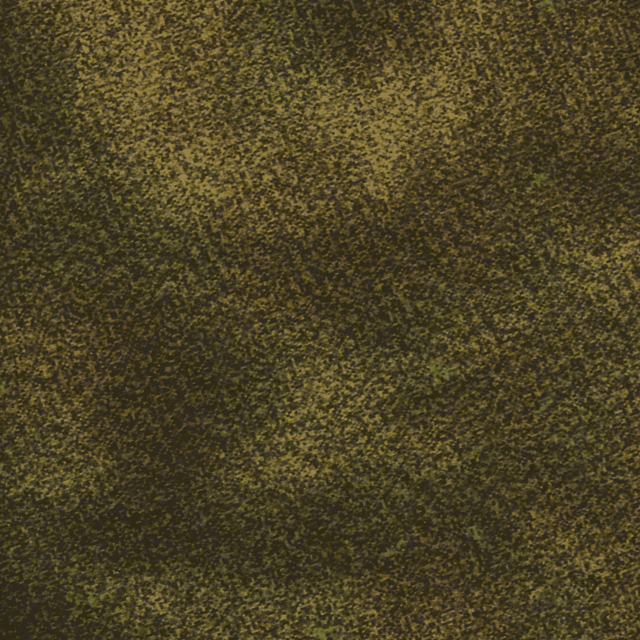
A WebGL 2 fragment shader for this texture:

```glsl
#version 300 es
precision highp float;
// Weathered dark surface with a finely speckled ochre and olive patina in cloudy drifts.

#define GRAIN_SCALE 245.0
#define GRAIN_GAIN 1.08
#define CLOUD_SCALE 4.2
#define CLOUD_GAIN 0.66
#define COVERAGE 0.45
#define SOFTNESS 0.42
#define SPOT_COUNT 14
#define SPOT_SIZE 0.012
#define BASE_COLOR vec3(0.178, 0.156, 0.100)
#define OCHRE_COLOR vec3(0.480, 0.400, 0.195)
#define OLIVE_COLOR vec3(0.430, 0.398, 0.200)
#define GOLD_COLOR vec3(0.590, 0.510, 0.265)

uniform vec2 u_resolution;
out vec4 fragColor;

float hash(vec2 p) {
    return fract(sin(dot(p, vec2(127.1, 311.7))) * 43758.5453);
}

float valueNoise(vec2 p) {
    vec2 cell = floor(p);
    vec2 f = fract(p);
    f = f * f * (3.0 - 2.0 * f);
    float low = mix(hash(cell), hash(cell + vec2(1.0, 0.0)), f.x);
    float high = mix(hash(cell + vec2(0.0, 1.0)), hash(cell + vec2(1.0, 1.0)), f.x);
    return mix(low, high, f.y);
}

mat2 rotation(float angle) {
    float c = cos(angle), s = sin(angle);
    return mat2(c, s, -s, c);
}

float fbm(vec2 p) {
    float sum = 0.0, weight = 0.5;
    for (int i = 0; i < 5; i++) {
        sum += weight * valueNoise(p);
        p = rotation(0.6) * p * 2.03 + 17.3;
        weight *= 0.5;
    }
    return sum / 0.97;
}

// Fine flecks, slightly longer across than tall
float speckle(vec2 uv) {
    vec2 p = rotation(-0.35) * uv * GRAIN_SCALE * vec2(0.88, 1.12);
    float coarse = valueNoise(p);
    float fine = valueNoise(rotation(0.9) * p * 1.5 + 41.0);
    return mix(coarse, fine, 0.32) - 0.5;
}

// Broad drifts, brighter toward the top and worn at the left edge
float drift(vec2 uv) {
    vec2 p = uv * CLOUD_SCALE * vec2(0.85, 1.2);
    vec2 warp = vec2(fbm(p + 5.2), fbm(p + 31.7)) - 0.5;
    float cloud = fbm(p + 1.3 * warp + 9.0) - 0.5;
    vec2 glow = (uv - vec2(0.69, 0.84)) / vec2(0.14, 0.08);
    float light = 0.14 * (uv.y - 0.5) + 0.14 * exp(-dot(glow, glow));
    return CLOUD_GAIN * cloud + light - 0.12 * exp(-uv.x * 18.0);
}

// Scattered ragged blots of green
float blots(vec2 uv) {
    float mask = 0.0;
    vec2 ragged = vec2(valueNoise(uv * 75.0), valueNoise(uv * 75.0 + 50.0)) - 0.5;
    for (int i = 0; i < SPOT_COUNT; i++) {
        float id = float(i) + 1.0;
        vec2 center = vec2(hash(vec2(id, 2.7)), hash(vec2(id, 8.1)));
        float radius = SPOT_SIZE * mix(0.5, 1.5, hash(vec2(id, 4.4)));
        vec2 d = rotation(-0.3) * (uv - center) * vec2(0.75, 1.2) + ragged * 0.025;
        mask = max(mask, 1.0 - smoothstep(0.3 * radius, 1.3 * radius, length(d)));
    }
    return mask;
}

void main() {
    vec2 uv = gl_FragCoord.xy / u_resolution.y;
    float grain = speckle(uv);
    float cloud = drift(uv);
    float spot = blots(uv);

    // Pigment held by the raised grain
    float level = COVERAGE + GRAIN_GAIN * grain + cloud + 0.22 * spot;
    float paint = smoothstep(0.52 - SOFTNESS, 0.52 + SOFTNESS, level);

    // Hue wanders between ochre and olive, gold where the layer is thick
    float hue = smoothstep(0.38, 0.66, fbm(uv * 4.5 + 63.0) + 0.12 * (0.5 - uv.x));
    vec3 pigment = mix(OCHRE_COLOR, OLIVE_COLOR, hue);
    pigment = mix(pigment, GOLD_COLOR, smoothstep(0.0, 0.30, cloud + 0.5 * grain));
    pigment = mix(pigment, vec3(0.43, 0.45, 0.21), 0.7 * spot);

    // Dusty haze shifts the blue content in small patches
    float dust = valueNoise(uv * 130.0 + 27.0) - 0.5;
    vec3 ground = BASE_COLOR * (0.96 + 0.16 * fbm(uv * 22.0));
    vec3 color = mix(ground, pigment, paint) + vec3(0.0, 0.0, 0.07) * dust;
    fragColor = vec4(color, 1.0);
}
```
